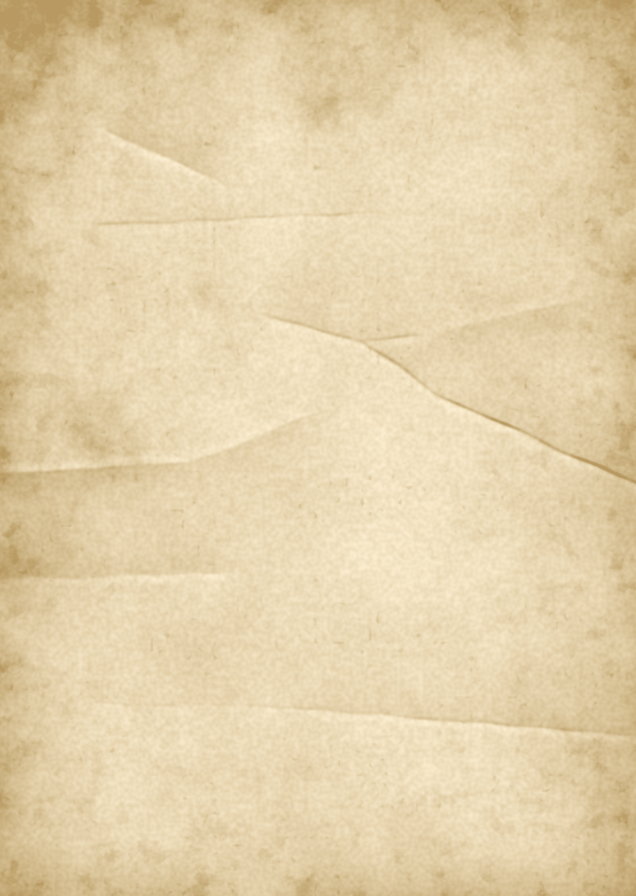
Reproduce this texture procedurally as a Shadertoy shader.

```glsl
const vec3 PAPER = vec3(0.955, 0.895, 0.768);
const vec3 AGED = vec3(0.750, 0.640, 0.430);
const float BASE_AGE = 0.07;
const float EDGE_AGE = 0.56;
const float HALO_AGE = 0.16;
const float CLOUD_AGE = 0.38;
const float STAIN_AGE = 0.30;
const float GRUNGE_AGE = 0.32;
const float GRAIN_AGE = 0.28;
const float SPECK_AGE = 0.30;
const float CREASE_WIDTH = 0.0022;
const float FOLD_WIDTH = 0.040;

// Crease ends: start xy, end xy, in canvas heights
const int CREASES = 12;
const vec4 CREASE[CREASES] = vec4[](
    vec4(0.404, 0.618, 0.488, 0.561), vec4(0.488, 0.561, 0.720, 0.455),
    vec4(0.297, 0.648, 0.404, 0.618), vec4(0.404, 0.618, 0.475, 0.626),
    vec4(0.475, 0.626, 0.655, 0.668), vec4(-0.02, 0.470, 0.210, 0.482),
    vec4(0.210, 0.482, 0.350, 0.538), vec4(0.117, 0.216, 0.330, 0.212),
    vec4(0.330, 0.212, 0.730, 0.178), vec4(0.104, 0.749, 0.420, 0.763),
    vec4(0.117, 0.857, 0.250, 0.795), vec4(-0.02, 0.353, 0.260, 0.362));
// Line darkness, then fold shade: positive shades the upper side
const vec2 CREASE_TONE[CREASES] = vec2[](
    vec2(0.50, 0.22), vec2(0.75, 0.24), vec2(0.38, 0.24), vec2(0.30, 0.16),
    vec2(0.07, -0.18), vec2(0.16, -0.32), vec2(0.10, -0.28), vec2(0.12, 0.08),
    vec2(0.28, 0.24), vec2(0.28, 0.10), vec2(0.16, 0.34), vec2(0.06, 0.24));

// Stain centre xy and radius
const int STAINS = 5;
const vec3 STAIN[STAINS] = vec3[](
    vec3(0.36, 0.89, 0.045), vec3(0.11, 0.515, 0.055), vec3(0.06, 0.95, 0.080),
    vec3(0.23, 0.66, 0.040), vec3(0.66, 0.13, 0.050));

vec2 gradientAt(vec2 cell) {
    vec3 h = fract(cell.xyx * vec3(0.1031, 0.1030, 0.0973));
    h += dot(h, h.yzx + 33.33);
    float angle = 6.2832 * fract((h.x + h.y) * h.z);
    return vec2(cos(angle), sin(angle));
}

float gradientNoise(vec2 p) {
    vec2 i = floor(p), f = p - i;
    vec2 u = f * f * f * (f * (f * 6.0 - 15.0) + 10.0);
    vec2 o = vec2(1.0, 0.0);
    float low = mix(dot(gradientAt(i), f), dot(gradientAt(i + o), f - o), u.x);
    float high = mix(dot(gradientAt(i + o.yx), f - o.yx),
                     dot(gradientAt(i + 1.0), f - 1.0), u.x);
    return mix(low, high, u.y);
}

float fbm(vec2 p) {
    float sum = 0.0, gain = 0.65;
    for (int i = 0; i < 5; i++) {
        sum += gain * gradientNoise(p);
        p = mat2(1.6, 1.2, -1.2, 1.6) * p + 17.3;
        gain *= 0.55;
    }
    return sum;
}

// Thin dark line with a lit lip and a soft one-sided fold shadow
float creaseAge(vec2 p, vec4 ends, vec2 tone) {
    vec2 span = ends.zw - ends.xy, q = p - ends.xy;
    float len = length(span);
    vec2 dir = span / len;
    float along = dot(q, dir);
    float side = dir.x * q.y - dir.y * q.x;
    float shadeSide = side * sign(tone.y);
    float lineFade = smoothstep(-0.015, 0.015, along)
                   * smoothstep(-0.015, 0.015, len - along);
    float foldFade = smoothstep(-0.03, 0.05, along)
                   * smoothstep(-0.03, 0.05, len - along);
    float wear = clamp(0.85 + 1.3 * gradientNoise(p * 26.0), 0.25, 1.3);
    float line = exp(-pow(side / CREASE_WIDTH, 2.0));
    float lip = exp(-pow((shadeSide + 0.005) / 0.005, 2.0));
    float fold = exp(-abs(side) / FOLD_WIDTH)
               * smoothstep(-0.003, 0.003, shadeSide);
    return lineFade * wear * (tone.x * line - 0.5 * abs(tone.y) * lip)
         + foldFade * abs(tone.y) * fold;
}

void mainImage(out vec4 fragColor, in vec2 fragCoord) {
    vec2 p = fragCoord / iResolution.y;
    float width = iResolution.x / iResolution.y;
    float cloud = fbm(p * 5.0 + 3.1);
    float blotch = fbm(p * 13.0 + 41.7);
    float grunge = fbm(p * 34.0 + 7.9);
    vec2 warp = vec2(cloud, blotch);

    // Darkened, ragged margins with a wide halo
    vec2 nearEdge = max(p + 0.020 * warp, 0.0);
    vec2 farEdge = max(vec2(width, 1.0) - p + 0.020 * warp.yx, 0.0);
    float margin = exp(-nearEdge.x / 0.050) + 0.85 * exp(-farEdge.x / 0.045)
                 + 0.75 * exp(-nearEdge.y / 0.040) + 0.95 * exp(-farEdge.y / 0.060);
    vec2 edge = min(nearEdge, farEdge);
    float halo = exp(-min(edge.x, edge.y) / 0.12);
    float age = BASE_AGE + HALO_AGE * halo + EDGE_AGE * margin * (0.85 + 0.9 * blotch);

    // Cloudy ageing, grunge and local stains
    age += CLOUD_AGE * (0.6 * cloud + 0.4 * blotch);
    age += GRUNGE_AGE * smoothstep(0.05, 0.4, grunge) * min(halo, 1.0);
    for (int i = 0; i < STAINS; i++) {
        vec2 q = (p - STAIN[i].xy + 0.05 * warp) / STAIN[i].z;
        age += STAIN_AGE * exp(-dot(q, q)) * (0.8 + blotch + grunge);
    }

    // Folds with slightly wandering lines
    vec2 bent = p + 0.005 * vec2(gradientNoise(p * 15.0), gradientNoise(p * 17.0 + 9.0));
    for (int i = 0; i < CREASES; i++) age += creaseAge(bent, CREASE[i], CREASE_TONE[i]);

    // Paper grain, horizontal fibres and small specks
    float grain = 0.65 * gradientNoise(p * 195.0) + 0.45 * gradientNoise(p * 95.0 + 5.0);
    float fibre = gradientNoise(p * vec2(22.0, 110.0) + 60.0);
    float speck = smoothstep(0.30, 0.58, gradientNoise(p * 115.0 + 23.0));
    age += GRAIN_AGE * (grain + 0.15 * fibre);
    age += SPECK_AGE * speck * smoothstep(-0.2, 0.3, blotch);

    fragColor = vec4(mix(PAPER, AGED, clamp(age, -0.12, 1.15)), 1.0);
}
```
